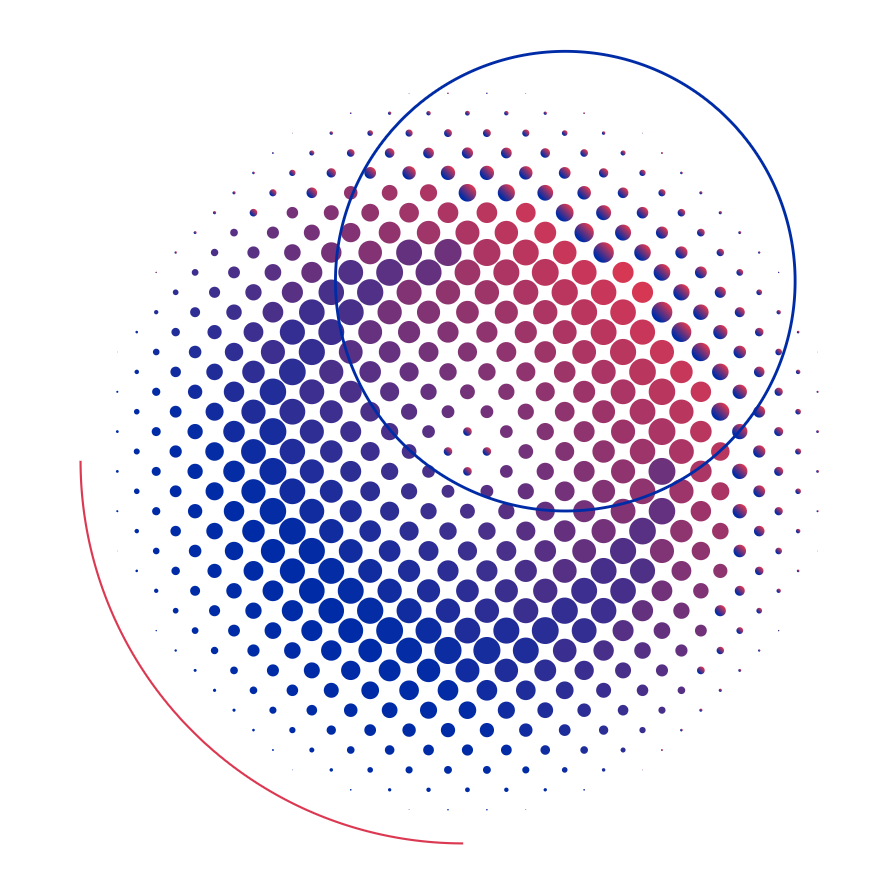
A WebGL 1 fragment shader for this background:

```glsl
precision highp float;
// A ring of halftone dots on white, shaded from blue to red along a diagonal,
// with a thin blue circle and a red quarter arc. Each dot is the nearest node
// of a staggered lattice; its radius depends on the distance from the centre.

uniform vec2 u_resolution;

const vec3 BLUE = vec3(0.0, 0.17, 0.65);
const vec3 RED = vec3(0.86, 0.22, 0.32);

// Antialiased coverage of a signed distance
float coverage(float dist, float pixel) {
  return clamp(0.5 - dist / pixel, 0.0, 1.0);
}

// Nearest lattice node whose column and row add up to an odd number
vec2 nearestNode(vec2 q) {
  vec2 diagonal = 2.0 * floor(vec2(q.x + q.y, q.x - q.y) * 0.5) + 1.0;
  return 0.5 * vec2(diagonal.x + diagonal.y, diagonal.x - diagonal.y);
}

// Dots swell as a square root, then shrink linearly to the rim
float dotRadius(float d) {
  return max(min(0.0321 * sqrt(d), 0.0807 * (0.4102 - d)), 0.0);
}

// Blend from blue (0) to red (1) for a dot at node, at offset local inside it
float dotTint(vec2 node, vec2 local, float radius) {
  float d = length(node);
  float along = node.x + node.y;
  // Small centre dots and the upper right rim carry their own gradient
  if (d < 0.0286 || d + 0.25 * along > 0.3594) {
    return 0.45 + (local.x + local.y) / (2.4 * radius + 0.0001);
  }
  // The densest band is darker, except at the upper right
  if (d > 0.2018 && d < 0.241 && along < 0.2083) {
    return 0.3 + along;
  }
  return 0.43 + 1.46 * along;
}

void main() {
  float scale = min(u_resolution.x, u_resolution.y);
  vec2 p = (gl_FragCoord.xy - 0.5 * u_resolution) / scale + 0.5;
  float pixel = 1.0 / scale;
  vec3 color = vec3(1.0);

  // Halftone dots
  vec2 spacing = vec2(0.02171, 0.02221);
  vec2 fromCentre = p - vec2(0.5217, 0.4961);
  vec2 node = nearestNode(fromCentre / spacing) * spacing;
  vec2 local = fromCentre - node;
  float radius = dotRadius(length(node));
  float ink = coverage(length(local) - radius, pixel);
  ink *= clamp(2.0 * radius / pixel, 0.0, 1.0);
  float tint = clamp(dotTint(node, local, radius), 0.0, 1.0);
  color = mix(color, mix(BLUE, RED, tint), ink);

  // Blue circle
  float circle = abs(length(p - vec2(0.6309, 0.6862)) - 0.2565) - 0.0016;
  color = mix(color, BLUE, coverage(circle, pixel));

  // Red arc, kept to the lower left quarter
  vec2 a = p - vec2(0.5169, 0.4857);
  float arc = abs(length(a) - 0.427) - 0.0012;
  arc = max(arc, max(a.x, a.y));
  color = mix(color, RED, coverage(arc, pixel));

  gl_FragColor = vec4(color, 1.0);
}
```
